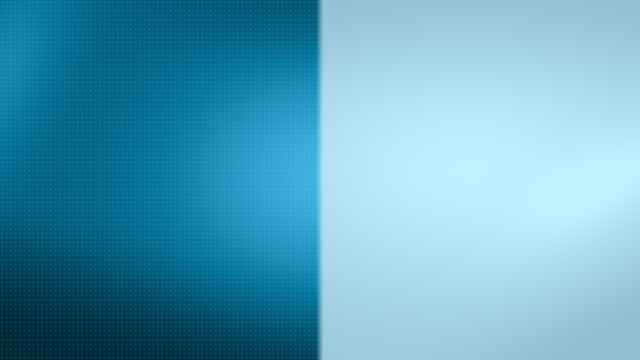
This background is drawn by a WebGL 2 fragment shader. Its source:

```glsl
#version 300 es
precision highp float;
// Split backdrop: deep blue left panel, pale icy right panel, soft glows and a fine dot grid.

uniform vec2 u_resolution;
out vec4 fragColor;

const vec3 NAVY  = vec3(0.00, 0.16, 0.22);
const vec3 TEAL  = vec3(0.01, 0.37, 0.50);
const vec3 OCEAN = vec3(0.02, 0.47, 0.63);
const vec3 SKY   = vec3(0.25, 0.70, 0.88);
const vec3 MIST  = vec3(0.57, 0.75, 0.82);
const vec3 ICE   = vec3(0.75, 0.94, 1.00);

// Position of v between a and b, limited to 0..1
float span(float a, float b, float v) {
    return clamp((v - a) / (b - a), 0.0, 1.0);
}

// Elliptical Gaussian glow, turned by an angle in radians
float glow(vec2 p, vec2 centre, vec2 radius, float angle) {
    float c = cos(angle), s = sin(angle);
    vec2 d = p - centre;
    vec2 q = vec2(c * d.x + s * d.y, c * d.y - s * d.x) / radius;
    return exp(-dot(q, q));
}

// Blue ramp indexed by brightness of the green channel
vec3 blueRamp(float level) {
    vec3 col = mix(NAVY, TEAL, span(NAVY.g, TEAL.g, level));
    col = mix(col, OCEAN, span(TEAL.g, OCEAN.g, level));
    return mix(col, SKY, span(OCEAN.g, SKY.g, level));
}

// Dark panel: shaded floor, glow beside the seam, streak at upper left
vec3 leftPanel(vec2 uv, vec2 p) {
    float lift = smoothstep(0.05, 0.50, uv.y + 0.45 * uv.x);
    float level = mix(NAVY.g, TEAL.g, lift);
    level += 0.33 * glow(p, vec2(0.92, 0.51), vec2(0.44, 0.33), 0.0);
    level += 0.16 * glow(p, vec2(0.0, 0.80), vec2(0.33, 0.15), 1.15);
    level -= 0.07 * smoothstep(0.75, 1.0, uv.y) * smoothstep(0.1, 0.5, uv.x);
    return blueRamp(level);
}

// Pale panel: broad centre glow, slanted streak, shaded lower corner
vec3 rightPanel(vec2 uv, vec2 p) {
    float level = 0.15 + 0.85 * glow(p, vec2(1.30, 0.53), vec2(0.64, 0.365), 0.0);
    level += 0.36 * glow(p, vec2(1.74, 0.52), vec2(0.30, 0.11), 0.55);
    level -= 0.28 * glow(p, vec2(1.78, 0.12), vec2(0.50, 0.17), 0.5);
    level -= 0.20 * smoothstep(0.65, 1.0, uv.y);
    return mix(MIST, ICE, clamp(level, 0.0, 1.0));
}

// Round dots on a square grid, with edges softened by one pixel
float dotGrid(vec2 p, float rows, float radius, float pixel) {
    float dist = length(fract(p * rows) - 0.5);
    float soft = 0.5 * pixel * rows;
    return 1.0 - smoothstep(radius - soft, radius + soft, dist);
}

void main() {
    vec2 uv = gl_FragCoord.xy / u_resolution;
    vec2 p = vec2(uv.x * 16.0 / 9.0, uv.y);

    // Panels joined by a soft vertical seam
    float seam = smoothstep(0.492, 0.507, uv.x);
    vec3 col = mix(leftPanel(uv, p), rightPanel(uv, p), seam);

    // Faint dots, weaker on the pale side
    float dots = dotGrid(p, 81.0, 0.2, 1.0 / u_resolution.y);
    col = mix(col, ICE, dots * mix(0.10, 0.04, seam));

    fragColor = vec4(col, 1.0);
}
```
